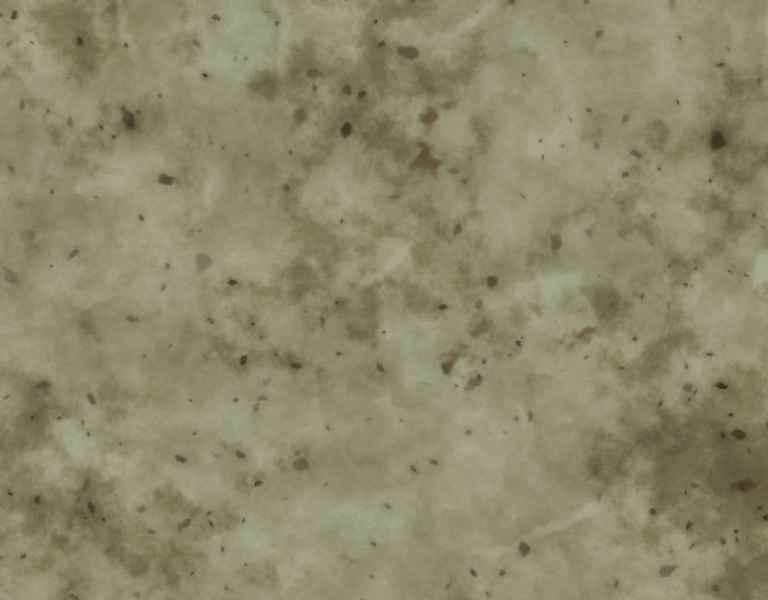
Reproduce this texture procedurally as a Shadertoy shader.

```glsl
// Weathered pale olive stone with cloudy stains, chalky streaks, brown veins and dark specks.

const vec3 SHADOW_COLOR = vec3(0.31, 0.26, 0.18);
const vec3 BODY_COLOR   = vec3(0.51, 0.50, 0.37);
const vec3 CHALK_COLOR  = vec3(0.61, 0.615, 0.505);
const vec3 VEIN_COLOR   = vec3(0.33, 0.26, 0.15);
const vec3 SPECK_BROWN  = vec3(0.25, 0.18, 0.10);
const vec3 SPECK_GREY   = vec3(0.22, 0.20, 0.15);

const float BASE_TONE      = 0.570;  // brightness of clean stone
const float CLOUD_CONTRAST = 0.085;
const float MOTTLE_DEPTH   = 0.034;
const float GRAIN_DEPTH    = 0.014;
const float STAIN_DEPTH    = 0.120;
const float STREAK_CELL    = 0.36;   // sizes are in canvas heights
const float VEIN_CELL      = 0.30;
const float LARGE_CELL     = 0.090;
const float SMALL_CELL     = 0.036;

float hash1(vec2 p) {
    vec3 q = fract(vec3(p.xyx) * 0.1031);
    q += dot(q, q.yzx + 33.33);
    return fract((q.x + q.y) * q.z);
}

vec2 hash2(vec2 p) {
    return vec2(hash1(p), hash1(p + 71.7));
}

vec2 gradient(vec2 cell) {
    float a = 6.2832 * hash1(cell);
    return vec2(cos(a), sin(a));
}

float gradientNoise(vec2 p) {
    vec2 i = floor(p), f = fract(p);
    vec2 u = f * f * f * (f * (f * 6.0 - 15.0) + 10.0);
    vec2 e = vec2(1.0, 0.0);
    float low  = mix(dot(gradient(i), f), dot(gradient(i + e), f - e), u.x);
    float high = mix(dot(gradient(i + e.yx), f - e.yx),
                     dot(gradient(i + 1.0), f - 1.0), u.x);
    return mix(low, high, u.y);
}

float fbm(vec2 p, int octaves) {
    float sum = 0.0, amplitude = 1.0;
    for (int i = 0; i < octaves; i++) {
        sum += amplitude * gradientNoise(p);
        p = mat2(1.6, 1.2, -1.2, 1.6) * p + 17.3;
        amplitude *= 0.6;
    }
    return sum;
}

// Scattered tapering arcs, leaning up to the right.
float arcs(vec2 p, float cellSize, float width, float chance, float seed) {
    vec2 home = floor(p / cellSize);
    float cover = 0.0;
    for (int y = -1; y <= 1; y++)
    for (int x = -1; x <= 1; x++) {
        vec2 cell = home + vec2(x, y);
        vec2 key = cell + seed;
        if (hash1(key + 3.1) > chance) continue;
        vec2 d = p - (cell + 0.2 + 0.6 * hash2(key)) * cellSize;
        float angle = 1.05 + 1.5 * (hash1(key + 9.4) - 0.5);
        vec2 axis = vec2(cos(angle), sin(angle));
        vec2 q = vec2(dot(d, axis), dot(d, vec2(-axis.y, axis.x)));
        float halfLength = cellSize * mix(0.25, 0.48, hash1(key + 5.8));
        q.y -= 6.0 * (hash1(key + 12.6) - 0.5) * q.x * q.x;
        float taper = 1.0 - smoothstep(0.4, 1.0, abs(q.x) / halfLength);
        float edge = 1.0 - smoothstep(0.2, 1.0, abs(q.y) / width);
        cover = max(cover, taper * edge);
    }
    return cover;
}

// Scattered irregular grains: x = coverage, y = random hue of the grain.
vec2 specks(vec2 p, float cellSize, float density, float seed) {
    vec2 home = floor(p / cellSize);
    float pixel = 1.0 / iResolution.y;
    vec2 best = vec2(0.0);
    for (int y = -1; y <= 1; y++)
    for (int x = -1; x <= 1; x++) {
        vec2 cell = home + vec2(x, y);
        vec2 key = cell + seed;
        if (hash1(key + 4.7) > density) continue;
        vec2 d = p - (cell + hash2(key)) * cellSize;
        float angle = 3.1416 * hash1(key + 8.2);
        vec2 axis = vec2(cos(angle), sin(angle));
        float size = hash1(key + 15.9);
        float radius = cellSize * mix(0.05, 0.15, size * size);
        float stretch = mix(1.0, 2.1, hash1(key + 21.3));
        vec2 q = vec2(dot(d, axis) / stretch, dot(d, vec2(-axis.y, axis.x)));
        float r = length(q) + 0.6 * radius * gradientNoise(d / radius * 0.7 + key);
        float soft = 0.35 * radius + 0.5 * pixel;
        float cover = 1.0 - smoothstep(radius - soft, radius + soft, r);
        cover += 0.28 * exp(-r * r / (radius * radius * 5.0)) * (1.0 - cover);
        cover *= mix(0.45, 1.0, hash1(key + 27.5));
        if (cover > best.x) best = vec2(cover, hash1(key + 31.8));
    }
    return best;
}

vec3 stoneRamp(float tone) {
    vec3 dark = mix(SHADOW_COLOR, BODY_COLOR, clamp((tone - 0.31) / 0.20, 0.0, 1.0));
    return mix(dark, CHALK_COLOR, clamp((tone - 0.51) / 0.10, 0.0, 1.3));
}

void mainImage(out vec4 fragColor, in vec2 fragCoord) {
    vec2 p = fragCoord / iResolution.y;
    vec2 warp = vec2(fbm(p * 9.0 + 40.0, 4), fbm(p * 9.0 + 80.0, 4));

    // Cloudy body, small mottling, chalk patches and broken stains
    float clouds = fbm(p * 6.0 + 0.2 * warp, 6);
    float mottle = fbm(p * 24.0 + 0.3 * warp + 31.0, 4);
    float patches = smoothstep(0.2, 0.42, gradientNoise(p * 11.0 + 0.5 * warp + 23.0));
    float side = 0.22 * smoothstep(0.6, 1.0, fragCoord.x / iResolution.x);
    float stainField = gradientNoise(p * 2.5 + 61.0) + 0.75 * fbm(p * 11.0 + 13.0, 5) + side;
    float stain = smoothstep(0.02, 0.7, stainField);
    float tone = BASE_TONE + CLOUD_CONTRAST * clouds + MOTTLE_DEPTH * mottle;
    tone += 0.032 * patches - STAIN_DEPTH * stain;

    // Pale streaks and fine grain
    float streaks = arcs(p + 0.018 * warp, STREAK_CELL, 0.015, 0.65, 7.0);
    tone += 0.055 * streaks + GRAIN_DEPTH * gradientNoise(p * 150.0);
    vec3 color = stoneRamp(tone);
    color += vec3(0.012, 0.0, -0.012) * gradientNoise(p * 6.0 + 90.0);

    // Broken brown veins
    float veins = arcs(p + 0.04 * warp, VEIN_CELL, 0.018, 0.5, 53.0);
    veins *= smoothstep(-0.25, 0.35, fbm(p * 17.0 + 5.0, 3));
    color = mix(color, VEIN_COLOR, 0.7 * veins);

    // Dark grains, denser inside stains
    vec2 large = specks(p, LARGE_CELL, 0.24, 19.0);
    vec2 small = specks(p, SMALL_CELL, 0.18, 37.0);
    large.x *= mix(0.7, 1.0, stain);
    small.x *= mix(0.6, 1.0, stain);
    color = mix(color, mix(SPECK_GREY, SPECK_BROWN, large.y), large.x);
    color = mix(color, mix(SPECK_GREY, SPECK_BROWN, small.y), small.x);

    fragColor = vec4(color, 1.0);
}
```
